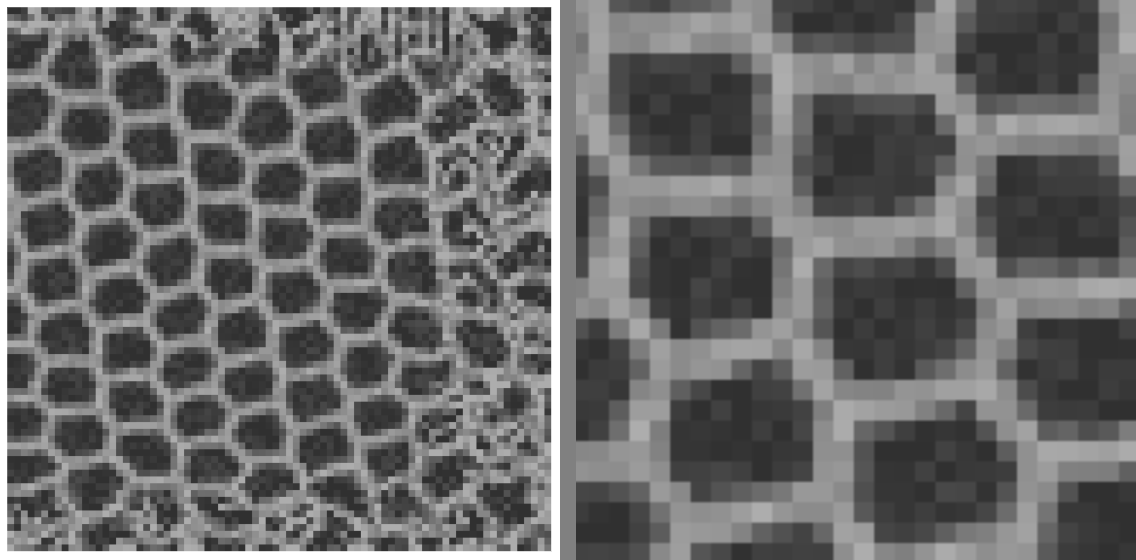
Left: the whole. Right: its middle third, enlarged.
This texture is drawn by a Shadertoy shader. Its source:

```glsl
// A grey honeycomb of dark, rounded cells seen as a coarse mosaic in a white frame.
// A skewed lattice of cellular noise gives the walls; towards the right, top and
// bottom it breaks up into smaller cells and dashes. Each mosaic block has one tone.

const vec2  PANEL_ORIGIN = vec2(0.0130, 0.0156);
const float PANEL_SIZE   = 0.9714;
const float BLOCKS       = 80.0;             // mosaic blocks per panel side
const float BLOCK_BLEND  = 0.10;             // softness between blocks

// Lengths below are in blocks
const vec2  ROW_STEP     = vec2(9.2, -2.45);
const vec2  COLUMN_STEP  = vec2(1.4, -8.0);
const vec2  LATTICE_ZERO = vec2(33.2, 40.3);
const float BEND         = 0.002;            // packs the lower rows closer
const float ORDERED_JITTER = 0.06;
const float BROKEN_JITTER  = 0.30;
const vec2  FINE_ROW     = vec2(4.9, -0.6);
const vec2  FINE_COLUMN  = vec2(0.6, -4.3);
const float FINE_JITTER  = 0.34;
const float WALL_CORE    = 0.10;
const float WALL_FADE    = 1.95;

const float CELL_TONE    = 0.215;
const float WALL_TONE    = 0.625;
const float GRAIN        = 0.05;
const float BROKEN_GRAIN = 0.13;
const float FRAME_TONE   = 1.0;

float hash(vec2 p) {
    return fract(sin(dot(p, vec2(127.1, 311.7))) * 43758.5);
}

vec2 hash2(vec2 p) {
    return vec2(hash(p), hash(p + 57.3));
}

// 0 where the honeycomb is regular, 1 where it falls apart
float disorder(vec2 p) {
    float right  = smoothstep(55.0, 68.0, p.x);
    float top    = smoothstep(68.0, 76.0, p.y + 0.06 * p.x - 2.0);
    float bottom = 1.0 - smoothstep(3.0, 13.0, p.y - 0.05 * p.x);
    return max(right, max(top, bottom));
}

// Distance to the nearest wall between jittered lattice sites
float wallDistance(vec2 p, mat2 lattice, float jitter, float brokenJitter) {
    vec2 home = floor(inverse(lattice) * p + 0.5);
    vec2 nearest = vec2(0.0), second = vec2(0.0);
    float d1 = 1e5, d2 = 1e5;
    for (int j = -1; j <= 1; j++) {
        for (int i = -1; i <= 1; i++) {
            vec2 id = home + vec2(i, j);
            float broken = disorder(lattice * id + LATTICE_ZERO);
            vec2 shift = (hash2(id) * 2.0 - 1.0) * mix(jitter, brokenJitter, broken);
            vec2 offset = lattice * (id + shift) - p;
            float d = dot(offset, offset);
            if (d < d1) {
                d2 = d1; second = nearest;
                d1 = d;  nearest = offset;
            } else if (d < d2) {
                d2 = d;  second = offset;
            }
        }
    }
    return 0.5 * (d2 - d1) / max(length(second - nearest), 0.01);
}

// Tone of one mosaic block
float blockTone(vec2 block) {
    vec2 p = block + 0.5;
    float broken = disorder(p);

    // Large cells, slightly wavy
    vec2 q = p - LATTICE_ZERO;
    q.y -= BEND * q.y * q.y;
    q += (0.25 + 0.6 * broken) * sin(q.yx * vec2(0.71, 0.63) + vec2(0.4, 1.9));
    float wall = wallDistance(q, mat2(ROW_STEP, COLUMN_STEP), ORDERED_JITTER, BROKEN_JITTER);

    // Patches of small cells
    float patches = 0.5 + 0.5 * sin(0.31 * p.x + 1.3 * sin(0.17 * p.y))
                              * sin(0.37 * p.y + 1.1 * sin(0.23 * p.x));
    float shatter = broken * smoothstep(0.30, 0.62, patches);
    float fine = wallDistance(q, mat2(FINE_ROW, FINE_COLUMN), FINE_JITTER, FINE_JITTER);
    wall = min(wall, 1.25 * fine + 2.5 * (1.0 - shatter));

    float tone = mix(WALL_TONE, CELL_TONE, smoothstep(WALL_CORE, WALL_FADE, wall));

    // Upright dashes near the top right
    float dashArea = smoothstep(69.0, 75.0, p.y) * smoothstep(42.0, 52.0, p.x)
                   * (1.0 - smoothstep(64.0, 72.0, p.x));
    float column = 0.5 + 0.5 * sin(2.7 * p.x);
    float dash = smoothstep(0.35, 0.75, 0.6 * column
               + 0.6 * hash(vec2(block.x, floor(block.y / 2.0))));
    tone = mix(tone, mix(CELL_TONE, WALL_TONE, dash), 0.8 * dashArea);

    // Uneven light and grain
    tone += 0.025 * sin(0.9 * p.x + 0.5 * p.y) * sin(0.4 * p.y - 0.3 * p.x);
    tone += (hash(block + 11.0) - 0.5) * 2.0 * mix(GRAIN, BROKEN_GRAIN, broken);
    return clamp(tone, 0.19, 0.68);
}

void mainImage(out vec4 fragColor, in vec2 fragCoord) {
    vec2 panel = (fragCoord / iResolution.xy - PANEL_ORIGIN) / PANEL_SIZE;

    // Mosaic with softened block edges
    vec2 grid = panel * BLOCKS - 0.5;
    vec2 base = floor(grid);
    vec2 blend = smoothstep(0.5 - BLOCK_BLEND, 0.5 + BLOCK_BLEND, fract(grid));
    float tone = 0.0;
    for (int k = 0; k < 4; k++) {
        vec2 corner = vec2(k % 2, k / 2);
        vec2 weight = mix(1.0 - blend, blend, corner);
        tone += weight.x * weight.y * blockTone(clamp(base + corner, 0.0, BLOCKS - 1.0));
    }

    // White frame
    vec2 outside = abs(panel - 0.5) - 0.5;
    float frame = smoothstep(-0.001, 0.001, max(outside.x, outside.y));
    fragColor = vec4(vec3(mix(tone, FRAME_TONE, frame)), 1.0);
}
```
